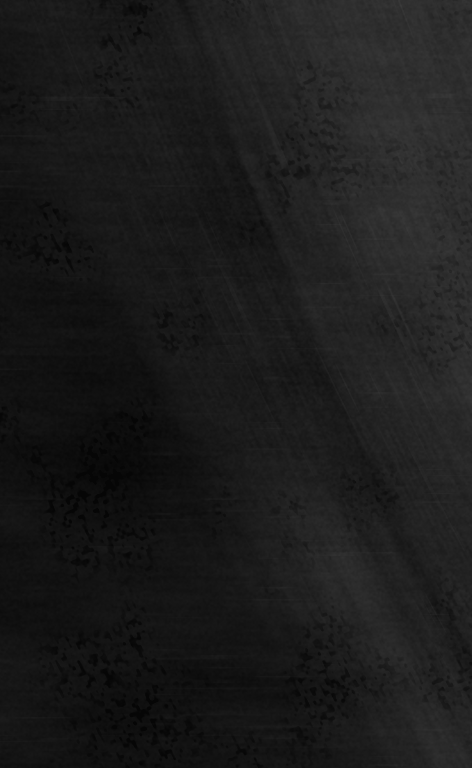
This texture is drawn by a WebGL 1 fragment shader. Its source:

```glsl
precision highp float;
// Dark painted board: a soft charcoal gradient swept by curved diagonal strokes.
// Stretched value noise gives the bristles, cross streaks and clouds;
// thresholded noise adds patches of small pits, and fine noise adds woven grain.
uniform vec2 u_resolution;

float hash(vec2 p) {
  vec3 q = fract(p.xyx * vec3(0.1031, 0.1030, 0.0973));
  q += dot(q, q.yzx + 33.33);
  return fract((q.x + q.y) * q.z);
}

float noise(vec2 p) {
  vec2 cell = floor(p);
  vec2 f = fract(p);
  f = f * f * (3.0 - 2.0 * f);
  float low = mix(hash(cell), hash(cell + vec2(1.0, 0.0)), f.x);
  float high = mix(hash(cell + vec2(0.0, 1.0)), hash(cell + 1.0), f.x);
  return mix(low, high, f.y);
}

float fbm(vec2 p) {
  float sum = 0.0;
  float weight = 0.5;
  for (int i = 0; i < 4; i++) {
    sum += weight * noise(p);
    p = mat2(1.95, 0.5, -0.5, 1.95) * p + 17.3;
    weight *= 0.5;
  }
  return sum / 0.9375;
}

// Noise centred on zero, from -1 to 1
float wave(vec2 p) {
  return 2.0 * noise(p) - 1.0;
}

// Soft band from a to b
float band(float x, float a, float b, float blur) {
  return smoothstep(a - blur, a + blur, x) * (1.0 - smoothstep(b - blur, b + blur, x));
}

// Distance across the strokes, which lean further over as they descend
float strokeAcross(vec2 p, float depth) {
  return p.x - 0.38 * depth - 0.1 * depth * depth;
}

// Broad light and shade of the board
float boardTone(vec2 p, float across, float depth) {
  float tone = 0.069 + 0.026 * smoothstep(-0.15, 0.13, across);
  tone += 0.034 * smoothstep(0.2, 0.26, across);
  tone += 0.056 * smoothstep(0.23, 0.46, across);
  tone += 0.062 * band(across, 0.06, 0.17, 0.04) * smoothstep(0.48, 0.75, depth);
  tone += 0.016 * band(across, 0.0, 0.06, 0.04) * smoothstep(0.2, 0.5, depth);
  vec2 shadow = (p - vec2(0.18, 0.44)) / vec2(0.2, 0.08);
  tone -= 0.016 * exp(-dot(shadow, shadow));
  return tone + 0.012 * (1.0 - smoothstep(0.0, 0.4, depth)) * (1.0 - smoothstep(0.0, 0.3, p.x));
}

// Dark pits gathered in small loose patches
float pits(vec2 p) {
  float patchMask = smoothstep(0.48, 0.78, fbm(p * vec2(12.0, 9.0) + 41.0));
  vec2 slanted = vec2(p.x + 0.5 * p.y, p.y - 0.4 * p.x);
  float holes = smoothstep(0.5, 0.85, noise(slanted * vec2(210.0, 165.0) + 5.0));
  return patchMask * holes;
}

// Sparse thin lines along the first axis of q
float scratches(vec2 q, float rarity) {
  float line = smoothstep(rarity, 1.0, noise(q));
  return line * smoothstep(0.35, 0.75, noise(q * vec2(0.6, 0.08) + 63.0));
}

void main() {
  vec2 p = gl_FragCoord.xy / u_resolution.y;
  float depth = 1.0 - p.y;
  float across = strokeAcross(p, depth);
  float painted = smoothstep(-0.1, 0.2, across);

  // Broad tone with ragged stroke borders
  float ragged = across + 0.025 * wave(vec2(across * 50.0, depth * 4.0));
  float tone = boardTone(p, ragged, depth);

  // Clouds and level brush streaks, strongest on the dark side
  vec2 level = vec2(p.x, p.y + 0.06 * p.x);
  float clouds = fbm(level * vec2(6.0, 15.0) + 9.0) - 0.5;
  tone += clouds * mix(0.052, 0.036, painted);
  tone += 0.005 * wave(level * vec2(8.0, 65.0));
  tone += 0.006 * wave(p * vec2(20.0, 230.0) + 30.0);

  // Diagonal bristle marks
  float bristles = wave(vec2(across * 80.0, depth * 4.0 + 8.0));
  float hairs = wave(vec2(across * 240.0, depth * 14.0 + 20.0));
  tone += painted * (0.005 * bristles + 0.010 * hairs);

  // Pale scratches, along the strokes and across them
  tone += 0.026 * painted * scratches(vec2(depth * 10.0, across * 260.0), 0.7);
  tone += 0.022 * scratches(vec2(p.x * 14.0, p.y * 260.0), 0.72);

  // Pits, woven tooth and grain
  tone -= 0.048 * pits(p);
  float tooth = wave(vec2(p.x + 0.4 * p.y, p.y - 0.3 * p.x) * vec2(230.0, 250.0) + 71.0);
  float grain = wave(p * 430.0 + 15.0);
  tone += mix(0.8, 1.15, painted) * (0.010 * tooth + 0.007 * grain);

  gl_FragColor = vec4(vec3(max(tone, 0.025)), 1.0);
}
```
